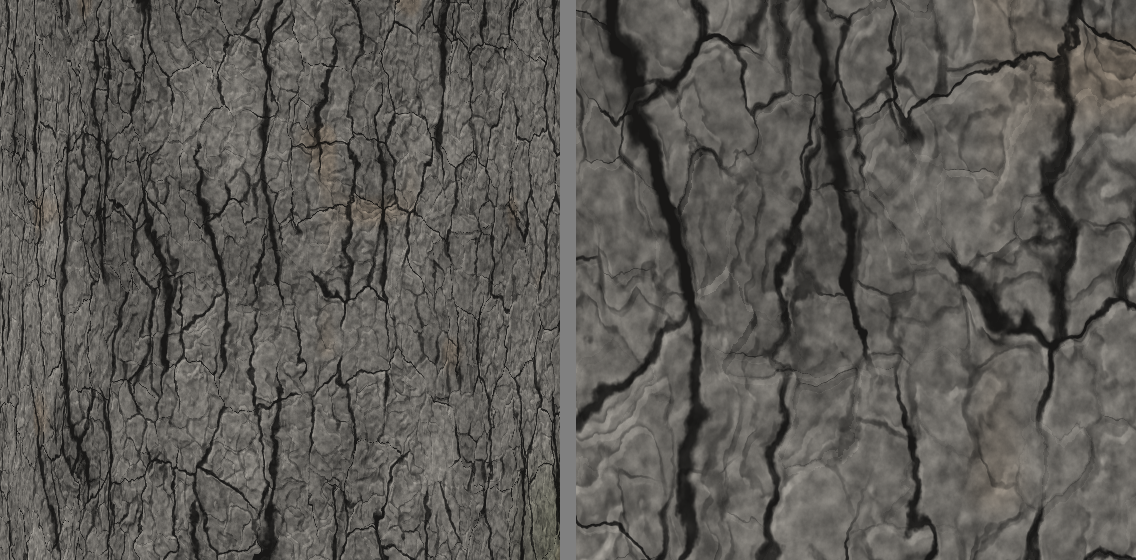
Left, the full canvas; right, a detail of the centre.
Give the GLSL for this texture, as a three.js fragment shader.

```glsl
// Weathered grey tree bark: jagged scaly plates split by dark broken cracks and long fissures.
#define PLATE_GRID vec2(13.0, 6.5)
#define FLAKE_GRID vec2(30.0, 19.0)
#define FISSURES 9.0
#define CRACK_WIDTH 0.0058
#define FISSURE_WIDTH 0.0075
#define JAGGEDNESS vec2(0.065, 0.085)
#define LIGHT_STEP vec2(-0.0022, 0.0042)
#define RELIEF 0.27
#define GRAIN 0.30
#define BASE_TONE 0.43
#define BARK_TINT vec3(1.025, 1.0, 0.955)

varying vec2 vUv;

float hash(vec2 p) {
  vec3 q = fract(p.xyx * 0.1031);
  q += dot(q, q.yzx + 33.33);
  return fract((q.x + q.y) * q.z);
}

vec2 hash2(vec2 p) {
  return vec2(hash(p), hash(p + vec2(37.0, 91.0)));
}

float noise(vec2 p) {
  vec2 i = floor(p), f = p - i;
  f = f * f * (3.0 - 2.0 * f);
  float low = mix(hash(i), hash(i + vec2(1.0, 0.0)), f.x);
  float high = mix(hash(i + vec2(0.0, 1.0)), hash(i + 1.0), f.x);
  return mix(low, high, f.y);
}

float fbm(vec2 p) {
  float sum = 0.0, amp = 0.5;
  for (int i = 0; i < 5; i++) {
    sum += amp * noise(p);
    p = mat2(1.6, 1.2, -1.2, 1.6) * p + 7.3;
    amp *= 0.5;
  }
  return sum;
}

// Voronoi plates. x: distance to the border over its relative width, y: random per plate.
vec2 plates(vec2 p, vec2 grid) {
  vec2 q = p * grid, cell = floor(q), f = q - cell;
  vec2 homeId = cell, home = vec2(0.0);
  float best = 8.0;
  for (int j = -1; j <= 1; j++) for (int i = -1; i <= 1; i++) {
    vec2 o = vec2(float(i), float(j));
    vec2 r = o + 0.1 + 0.8 * hash2(cell + o) - f;
    float d = dot(r, r);
    if (d < best) { best = d; home = r; homeId = cell + o; }
  }
  float border = 1.0;
  for (int j = -2; j <= 2; j++) for (int i = -2; i <= 2; i++) {
    vec2 o = vec2(float(i), float(j));
    vec2 r = o + 0.1 + 0.8 * hash2(cell + o) - f;
    vec2 across = r - home;
    if (dot(across, across) > 0.0001) {
      vec2 n = normalize(across);
      float stretch = length(n * grid);
      float upright = n.x * grid.x / stretch;
      float width = mix(0.35, 1.0, upright * upright) * mix(0.2, 1.3, hash(cell + o + homeId));
      border = min(border, dot(0.5 * (r + home), n) / stretch / width);
    }
  }
  return vec2(border, hash(homeId + 5.0));
}

// Long wandering fissures. x: open core, y: soft shade around it (1 is untouched).
vec2 fissures(vec2 p, float ragged) {
  float u = p.x * FISSURES + 0.9 * (noise(vec2(p.x * 3.0, p.y * 2.5)) - 0.5);
  float column = floor(u);
  float d = abs(u - column - 0.5 - 0.5 * (hash(vec2(column, 3.0)) - 0.5)) / FISSURES;
  float gape = smoothstep(0.35, 0.8, noise(vec2(column * 7.3, p.y * 5.0)));
  float core = smoothstep(0.3, 1.0, d / (FISSURE_WIDTH * (0.2 + gape) * (0.35 + 1.3 * ragged)));
  float shade = smoothstep(0.0, 0.025, d);
  return vec2(mix(1.0, core, smoothstep(0.0, 0.25, gape)), mix(1.0, shade, gape));
}

// Bark surface. x: height, y: openness to light, z: plate tone.
vec3 bark(vec2 p) {
  vec2 s = p * vec2(9.0, 6.0), t = p * vec2(48.0, 38.0);
  vec2 w = p + JAGGEDNESS * (vec2(fbm(s), fbm(s + 17.0)) - 0.5);
  w += 0.024 * (vec2(fbm(t), fbm(t + 23.0)) - 0.5);
  vec2 plate = plates(w, PLATE_GRID);
  vec2 flake = plates(w + 3.7, FLAKE_GRID);
  float ragged = noise(w * vec2(38.0, 24.0));
  vec2 fissure = fissures(w, ragged);
  float rough = smoothstep(0.3, 0.75, noise(w * vec2(11.0, 5.0) + 9.0));

  // Cracks fade in and out along their length.
  float gap = noise(w * vec2(22.0, 13.0) + 40.0);
  float plateTop = smoothstep(0.25, 1.0, plate.x / (CRACK_WIDTH * (0.4 + gap)));
  plateTop = mix(1.0, plateTop, smoothstep(0.1, 0.45, gap));
  float flakeTop = smoothstep(0.2, 1.0, flake.x / (0.9 * CRACK_WIDTH * (0.4 + ragged)));
  flakeTop = mix(1.0, flakeTop, smoothstep(0.2, 0.7, ragged) * (0.45 + 0.55 * rough));

  // Scalloped scales step down along contour lines.
  float level = 8.0 * fbm(w * vec2(15.0, 9.0) + 60.0);
  float ramp = fract(level);
  float scale = floor(level) + smoothstep(0.82, 1.0, ramp);
  float lip = smoothstep(0.6, 0.84, ramp) * (1.0 - smoothstep(0.86, 1.0, ramp));

  float height = 0.3 * plateTop + 0.25 * flakeTop + 0.3 * fissure.x
    + 0.55 * plate.y + (0.25 + 0.35 * rough) * flake.y + 0.28 * scale
    + (0.6 + 0.4 * rough) * fbm(w * vec2(55.0, 42.0));
  float open = mix(0.34, 1.0, plateTop) * mix(0.42, 1.0, flakeTop) * mix(0.34, 1.0, fissure.x);
  open *= mix(0.8, 1.0, fissure.y) * (1.0 - 0.13 * rough) * (1.0 - 0.28 * lip * gap);
  return vec3(height, open, 0.5 * plate.y + 0.5 * flake.y);
}

void main() {
  // Features crowd together toward the sides of the round trunk, most on the left.
  vec2 p = vUv;
  float side = p.x - 0.5, left = max(0.25 - p.x, 0.0);
  p.x += 1.2 * side * side * side - 1.6 * left * left;

  // Light from the upper left, plate tones, broad weathering and fine grain.
  vec3 here = bark(p);
  float relief = here.x - bark(p + LIGHT_STEP).x;
  float tone = BASE_TONE + RELIEF * clamp(relief, -0.75, 0.35) + 0.07 * (here.z - 0.5);
  tone += 0.14 * (fbm(p * vec2(6.0, 4.0) + 31.0) - 0.5);
  tone += GRAIN * (fbm(p * vec2(140.0, 125.0)) - 0.5);
  tone = max(tone * here.y, 0.09);

  // Faint brown scars, and a trace of moss low on the right.
  vec3 color = BARK_TINT * tone;
  float scar = smoothstep(0.82, 0.95, noise(p * vec2(12.0, 8.0) + 50.0));
  float moss = smoothstep(0.88, 1.0, vUv.x) * smoothstep(0.25, 0.05, vUv.y);
  color *= mix(vec3(1.0), vec3(1.05, 0.99, 0.93), scar);
  color *= mix(vec3(1.0), vec3(0.9, 0.92, 0.84), moss);
  gl_FragColor = vec4(color, 1.0);
}
```
